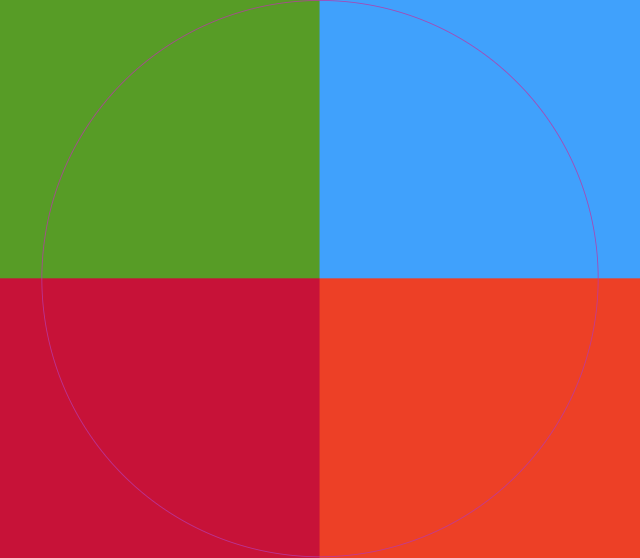
Write a WebGL 2 fragment shader that draws this background.

```glsl
#version 300 es
precision highp float;

#define SPLIT vec2(0.4993, 0.5012)
#define RING_CENTER vec2(0.5, 0.5007)
#define RING_RADIUS 0.4985
#define RING_WIDTH 0.0015
#define RING_OPACITY 0.85
#define GREEN vec3(0.34, 0.61, 0.15)
#define BLUE vec3(0.25, 0.63, 0.99)
#define CRIMSON vec3(0.78, 0.07, 0.22)
#define ORANGE vec3(0.93, 0.25, 0.15)
#define RING_COLOR vec3(0.72, 0.22, 0.65)

uniform vec2 u_resolution;
out vec4 fragColor;

// Four flat panels meeting at the split point, with edges one pixel soft
vec3 quadrants(vec2 uv) {
    vec2 side = clamp((uv - SPLIT) * u_resolution + 0.5, 0.0, 1.0);
    vec3 lower = mix(CRIMSON, ORANGE, side.x);
    vec3 upper = mix(GREEN, BLUE, side.x);
    return mix(lower, upper, side.y);
}

// Share of a pixel covered by a thin line at a signed distance
float lineCoverage(float dist, float halfWidth, float pixel) {
    float inner = max(dist - 0.5 * pixel, -halfWidth);
    float outer = min(dist + 0.5 * pixel, halfWidth);
    return max(outer - inner, 0.0) / pixel;
}

void main() {
    vec2 uv = gl_FragCoord.xy / u_resolution;
    float aspect = u_resolution.x / u_resolution.y;
    float pixel = 1.0 / u_resolution.y;

    // Thin ring, measured in canvas heights
    vec2 fromCenter = (uv - RING_CENTER) * vec2(aspect, 1.0);
    float ringDist = length(fromCenter) - RING_RADIUS;
    float ring = lineCoverage(ringDist, 0.5 * RING_WIDTH, pixel);

    vec3 color = mix(quadrants(uv), RING_COLOR, ring * RING_OPACITY);
    fragColor = vec4(color, 1.0);
}
```
